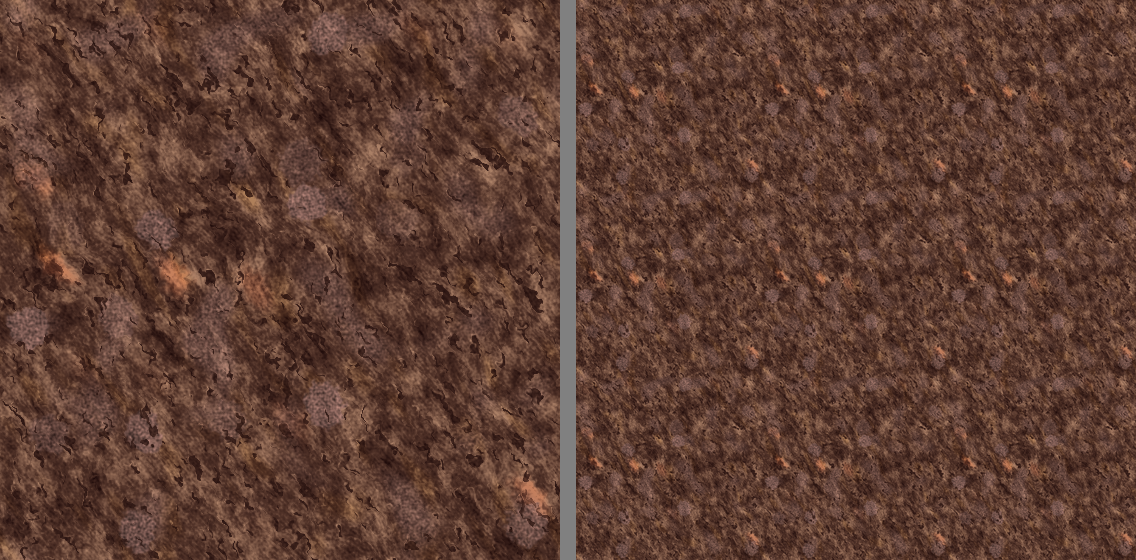
Left: one tile. Right: repeated 3 by 3.
Write a Shadertoy shader that draws this texture.

```glsl
#define SHADOW vec3(0.155, 0.07, 0.06)
#define BROWN vec3(0.32, 0.20, 0.16)
#define TAN vec3(0.61, 0.45, 0.36)
#define MAUVE vec3(0.46, 0.335, 0.31)
#define RUST_TINT vec3(1.17, 1.0, 0.9)
#define TONE_MEAN 0.56
#define TONE_CONTRAST 0.46
#define CHIP_CONTRAST 0.22
#define FLAKE_GRID 6.0
#define RUST_GRID 5.0
#define WARP 0.022

// Integer hash: three values in 0..1 per cell
vec3 hash3(vec2 cell, uint seed) {
    uvec3 v = uvec3(uvec2(cell), seed) * 1664525u + 1013904223u;
    for (int i = 0; i < 2; i++) {
        v.x += v.y * v.z;
        v.y += v.z * v.x;
        v.z += v.x * v.y;
        v ^= v >> 16u;
    }
    return vec3(v >> 8u) / 16777216.0;
}

float cornerSlope(vec2 cell, vec2 offset, vec2 period, uint seed) {
    vec2 gradient = hash3(mod(cell, period), seed).xy * 2.0 - 1.0;
    return dot(gradient, offset);
}

// Gradient noise, wrapping once per unit of p
float noise(vec2 p, vec2 period, uint seed) {
    vec2 cell = floor(p * period), f = fract(p * period);
    vec2 w = f * f * f * (f * (f * 6.0 - 15.0) + 10.0);
    vec2 e = vec2(1.0, 0.0);
    float low = mix(cornerSlope(cell, f, period, seed),
                    cornerSlope(cell + e.xy, f - e.xy, period, seed), w.x);
    float high = mix(cornerSlope(cell + e.yx, f - e.yx, period, seed),
                     cornerSlope(cell + e.xx, f - e.xx, period, seed), w.x);
    return mix(low, high, w.y);
}

vec2 noise2(vec2 p, float period, uint seed) {
    return vec2(noise(p, vec2(period), seed), noise(p, vec2(period), seed + 1u));
}

// Sheared by whole numbers, so the diagonal grain still wraps
vec2 alongGrain(vec2 p) {
    return vec2(p.x + p.y, p.x);
}

// Octaves that are half slanted, half round
float mottle(vec2 p, vec2 q) {
    float sum = 0.0, weight = 1.0, period = 9.0;
    for (uint i = 0u; i < 5u; i++) {
        sum += weight * (0.75 * noise(q, vec2(period), 20u + i)
                       + 0.65 * noise(p, vec2(period + 3.0), 30u + i));
        weight *= 0.86;
        period *= 2.0;
    }
    return sum;
}

// Cellular chips: x is a tone from -1 to 1, y the distance to the border
vec2 chips(vec2 q, float period, uint seed) {
    vec2 home = floor(q * period);
    float nearest = 9.0, second = 9.0, tone = 0.0;
    for (int y = -1; y <= 1; y++)
    for (int x = -1; x <= 1; x++) {
        vec2 cell = home + vec2(x, y);
        vec3 r = hash3(mod(cell, period), seed);
        float d = length(q * period - cell - r.xy);
        second = min(second, max(d, nearest));
        tone = d < nearest ? r.z * 2.0 - 1.0 : tone;
        nearest = min(nearest, d);
    }
    return vec2(tone * smoothstep(0.0, 0.12, second - nearest), second - nearest);
}

// Scattered elliptical patches of random strength; columns of shape are axes
float patches(vec2 p, float grid, mat2 shape, float rate, float core, uint seed) {
    vec2 home = floor(p * grid);
    float cover = 0.0;
    for (int y = -1; y <= 1; y++)
    for (int x = -1; x <= 1; x++) {
        vec2 cell = home + vec2(x, y);
        vec3 r = hash3(mod(cell, grid), seed);
        float d = length((p * grid - cell - 0.2 - 0.6 * r.xy) * shape);
        float strength = smoothstep(1.0 - rate, 1.0, r.z);
        cover = max(cover, strength * (1.0 - smoothstep(core, 1.05, d)));
    }
    return cover;
}

void mainImage(out vec4 fragColor, in vec2 fragCoord) {
    vec2 p = fragCoord / iResolution.xy;
    vec2 bent = p + WARP * noise2(p, 8.0, 1u);
    vec2 ragged = bent + 0.016 * noise2(p, 45.0, 5u) + 0.009 * noise2(p, 110.0, 7u);
    vec2 grain = alongGrain(bent), torn = alongGrain(ragged);

    // Mottled tone, crumbled chips and faint fibres
    float fibre = noise(grain, vec2(170.0, 60.0), 9u);
    float fine = noise(p, vec2(200.0), 10u);
    vec2 chip = chips(torn, 30.0, 40u), crumb = chips(torn, 64.0, 41u);
    float tone = TONE_MEAN + TONE_CONTRAST * mottle(bent, grain);
    tone += CHIP_CONTRAST * (0.6 * chip.x + 0.45 * crumb.x);
    tone += 0.2 * fibre + 0.26 * fine;

    // Rusty elongated patches
    vec2 axis = vec2(0.66, -0.75);
    mat2 slant = mat2(axis * 3.4, vec2(-axis.y, axis.x) * 7.0);
    float rust = patches(ragged, RUST_GRID, slant, 0.5, 0.3, 11u);
    tone += 0.26 * rust;

    // Ragged dark pits, pale on their upper left brink
    float pit = 0.8 * noise(torn, vec2(36.0), 12u) + 0.65 * noise(torn, vec2(75.0), 13u)
              + 0.35 * noise(p, vec2(9.0), 14u);
    vec2 brink = alongGrain(ragged + vec2(0.004, -0.005));
    float below = 0.8 * noise(brink, vec2(36.0), 12u) + 0.65 * noise(brink, vec2(75.0), 13u);
    float dark = smoothstep(0.23, 0.33, pit) * (1.0 - 0.5 * rust);
    float rim = smoothstep(0.24, 0.36, below) * (1.0 - smoothstep(0.1, 0.24, pit));
    tone += 0.3 * rim;
    tone = mix(tone, 0.08 + 0.25 * (fibre + fine), 0.85 * dark);

    // Colour ramp
    vec3 color = mix(SHADOW, BROWN, clamp(tone * 2.0, -0.25, 1.0));
    color = mix(color, TAN, clamp(tone * 2.0 - 1.0, 0.0, 1.2));
    float ochre = smoothstep(0.05, 0.4, noise(grain, vec2(15.0), 16u));
    color *= mix(vec3(1.0), vec3(1.03, 1.0, 0.88), ochre);
    color *= mix(vec3(1.0), RUST_TINT, rust);

    // Mauve haze and glittering flakes
    float haze = 0.55 * smoothstep(0.08, 0.4, noise(bent, vec2(9.0), 17u));
    float flake = patches(ragged, FLAKE_GRID, mat2(4.4, 0.6, -0.4, 4.0), 0.4, 0.8, 18u);
    float glitter = fine + 0.7 * noise(p, vec2(110.0), 19u);
    vec3 mineral = MAUVE * (1.0 + 0.6 * glitter + 0.45 * (tone - TONE_MEAN));
    color = mix(color, mineral, max(haze, 0.9 * flake) * (1.0 - 0.8 * dark));

    fragColor = vec4(clamp(color, 0.0, 1.0), 1.0);
}
```
